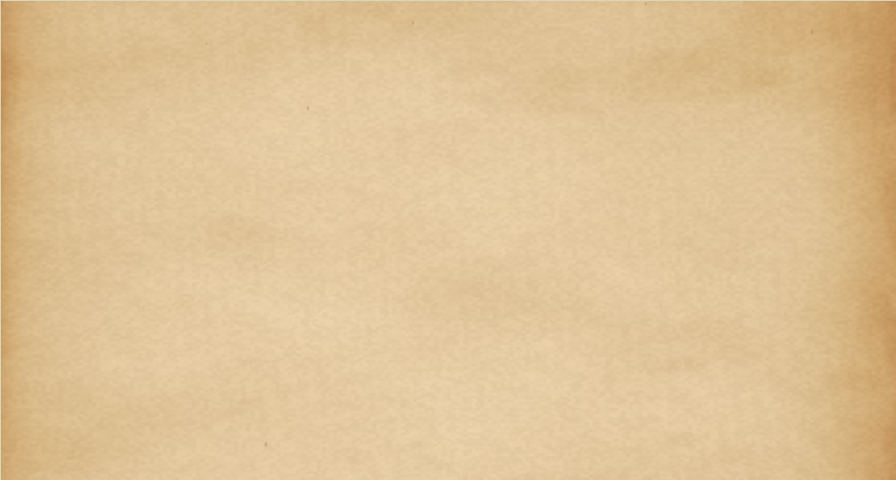
Reproduce this texture procedurally as a WebGL 1 fragment shader.

```glsl
precision highp float;
// Aged parchment: pale centre, browned sides, drawn-out smudges and fine paper grain.

uniform vec2 u_resolution;

// Paper tones from cleanest to most browned, one tone step apart
const vec3 CREAM  = vec3(0.905, 0.805, 0.645);
const vec3 SAND   = vec3(0.88, 0.77, 0.60);
const vec3 STRAW  = vec3(0.85, 0.73, 0.54);
const vec3 HONEY  = vec3(0.83, 0.69, 0.48);
const vec3 TAN    = vec3(0.80, 0.64, 0.42);
const vec3 UMBER  = vec3(0.76, 0.57, 0.35);
const vec3 RIM    = vec3(0.85, 0.84, 0.74);
const vec3 SPECK  = vec3(0.66, 0.50, 0.30);

const float BASE_TONE   = 0.24;
const float CLOUD_DEPTH = 1.7;
const float SMUDGE_DEPTH = 0.6;
const float TOP_SHADE   = 0.75;
const float GRAIN       = 0.036;
const float MOTTLE      = 0.011;
const float RIM_WIDTH   = 0.0032;
const int   SPECK_COUNT = 6;

float hash(vec2 p) {
  return fract(sin(dot(p, vec2(127.1, 311.7))) * 43758.545);
}

vec2 hash2(vec2 p) {
  return vec2(hash(p), hash(p + 57.3));
}

// Smooth cellular noise: random cell values blended by distance
float cells(vec2 p) {
  vec2 home = floor(p);
  vec2 local = p - home;
  float sum = 0.0;
  float total = 0.0;
  for (int j = -1; j <= 1; j++) {
    for (int i = -1; i <= 1; i++) {
      vec2 offset = vec2(float(i), float(j));
      vec2 d = offset + 0.15 + 0.7 * hash2(home + offset) - local;
      float weight = exp(-5.0 * dot(d, d));
      sum += weight * hash(home + offset + 19.7);
      total += weight;
    }
  }
  return sum / total;
}

// Layered cellular noise, centred on zero
float clouds(vec2 p) {
  float sum = 0.0;
  float gain = 0.5;
  for (int i = 0; i < 4; i++) {
    sum += gain * (cells(p) - 0.5);
    p = p * 2.1 + vec2(7.3, 3.9);
    gain *= 0.5;
  }
  return sum;
}

// Browning that creeps in from the left, right and top
float edgeTone(vec2 uv, vec2 p) {
  float wander = clouds(p * vec2(3.0, 5.0) + 31.0);
  float left = uv.x * (1.0 + 0.9 * wander);
  float right = (1.0 - uv.x) * (1.0 + 0.6 * wander);
  float tone = 2.0 * exp(-left / 0.02) + 2.0 * exp(-left / 0.1);
  tone += 2.0 * exp(-right * right / 0.0036) + 2.0 * exp(-right / 0.15);
  tone += TOP_SHADE * exp(-(1.0 - uv.y) / 0.2);
  // Uneven blotches hugging both sides
  float blotch = smoothstep(0.45, 0.85, cells(p * vec2(14.0, 9.0) + 5.0));
  return tone + 0.8 * blotch * (exp(-left / 0.02) + exp(-right / 0.03));
}

// Horizontal smudges, strongest toward the upper right
float smudgeTone(vec2 uv, vec2 p) {
  vec2 warped = p + 0.05 * vec2(clouds(p * 6.0), clouds(p * 6.0 + 17.0));
  float streak = smoothstep(0.52, 0.9, cells(warped * vec2(3.2, 9.0) + 11.0));
  streak *= 0.5 + cells(p * vec2(16.0, 28.0));
  vec2 d = (uv - vec2(0.86, 0.82)) / vec2(0.2, 0.25);
  float corner = exp(-dot(d, d));
  return SMUDGE_DEPTH * streak * (0.8 + 0.4 * corner) + 0.15 * corner;
}

vec3 paper(float tone) {
  vec3 c = mix(CREAM, SAND, clamp(tone, -0.3, 1.0));
  c = mix(c, STRAW, clamp(tone - 1.0, 0.0, 1.0));
  c = mix(c, HONEY, clamp(tone - 2.0, 0.0, 1.0));
  c = mix(c, TAN, clamp(tone - 3.0, 0.0, 1.0));
  return mix(c, UMBER, clamp(0.75 * (tone - 4.0), 0.0, 1.2));
}

void main() {
  vec2 uv = gl_FragCoord.xy / u_resolution;
  vec2 p = gl_FragCoord.xy / u_resolution.y;
  float aspect = u_resolution.x / u_resolution.y;

  float tone = BASE_TONE + edgeTone(uv, p) + smudgeTone(uv, p);
  tone += CLOUD_DEPTH * clouds(p * vec2(2.2, 5.0) + 3.0);
  vec3 color = paper(tone);

  // Paper tooth: fine grain over slightly wider mottling
  color += GRAIN * (cells(p * vec2(115.0, 160.0)) - 0.5);
  color += MOTTLE * (cells(p * vec2(34.0, 60.0) + 40.0) - 0.5);

  // Scattered small specks
  for (int i = 0; i < SPECK_COUNT; i++) {
    vec2 seed = vec2(float(i), 4.7);
    vec2 d = p - hash2(seed) * vec2(aspect, 1.0);
    float radius = mix(0.004, 0.008, hash(seed + 9.1));
    float spot = 1.0 - smoothstep(0.1, 1.0, length(d * vec2(1.2, 0.8)) / radius);
    color = mix(color, SPECK, 0.4 * spot);
  }

  // Thin pale rim along the left and top
  float rim = 1.0 - smoothstep(0.25 * RIM_WIDTH, RIM_WIDTH, min(p.x, 1.0 - p.y));
  gl_FragColor = vec4(mix(color, RIM, rim), 1.0);
}
```
